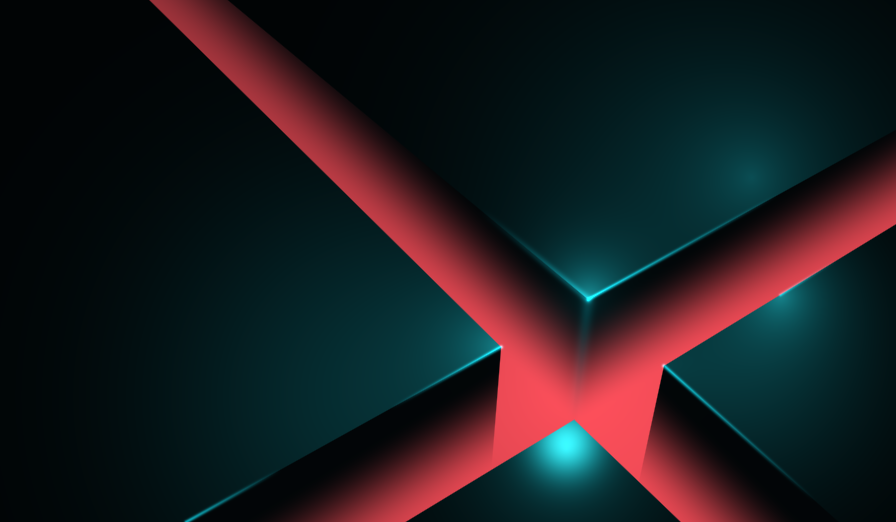
Write a WebGL 2 fragment shader that draws this background.

```glsl
#version 300 es
precision highp float;
// Four dark teal panels split by a glowing red, folded X-shaped band.
uniform vec2 u_resolution;
out vec4 fragColor;

const vec3 RED = vec3(1.0, 0.29, 0.33);
const vec3 TEAL = vec3(0.07, 0.92, 1.0);
const vec3 NIGHT = vec3(0.004, 0.014, 0.018);

// Inner corners of the four panels, in units of canvas height
const vec2 LEFT = vec2(0.960, 0.335);
const vec2 TOP = vec2(1.127, 0.426);
const vec2 RIGHT = vec2(1.272, 0.299);
const vec2 BOTTOM = vec2(1.100, 0.196);

// Far ends of the panel edges
const vec2 LEFT_UP = vec2(0.286, 1.0);
const vec2 LEFT_DOWN = vec2(0.357, 0.0);
const vec2 TOP_LEFT = vec2(0.920, 0.598);
const vec2 TOP_RIGHT = vec2(1.714, 0.750);
const vec2 RIGHT_UP = vec2(1.714, 0.569);
const vec2 RIGHT_DOWN = vec2(1.562, 0.040);
const vec2 BOTTOM_LEFT = vec2(0.777, 0.0);
const vec2 BOTTOM_RIGHT = vec2(1.304, 0.0);

// Signed distance to the line a-b, positive on its left
float side(vec2 p, vec2 a, vec2 b) {
    vec2 dir = normalize(b - a), q = p - a;
    return dir.x * q.y - dir.y * q.x;
}

// Positive inside the wedge swept counterclockwise from a to b
float wedge(vec2 p, vec2 apex, vec2 a, vec2 b) {
    return min(side(p, apex, a), side(p, b, apex));
}

float cover(float d, float pixel) {
    return clamp(d / pixel + 0.5, 0.0, 1.0);
}

float halo(vec2 p, vec2 center, float radius) {
    return exp(-length(p - center) / radius);
}

float haze(vec2 p, vec2 center, float radius) {
    vec2 q = (p - center) / radius;
    return exp(-dot(q, q));
}

// Line of light that dims from a towards b
float streak(vec2 p, vec2 a, vec2 b, float width) {
    vec2 ab = b - a;
    float h = clamp(dot(p - a, ab) / dot(ab, ab), 0.0, 1.0);
    float d = length(p - a - ab * h) / width;
    return exp(-d * d) * (1.0 - h);
}

// Band shading: red at its lower edge, dark at its upper edge
vec3 arm(vec2 p, float d, float dimming) {
    float reach = length(p - vec2(1.10, 0.25));
    float glow = 1.0 - smoothstep(-0.01, 0.165, d);
    return NIGHT * 1.5 + RED * glow / (1.0 + dimming * reach);
}

// Teal light, whitening where it is strongest
vec3 lit(float amount) {
    return NIGHT + TEAL * amount + vec3(0.16, 0.05, 0.0) * amount * amount;
}

void main() {
    vec2 p = gl_FragCoord.xy / u_resolution.y;
    float pixel = 1.3 / u_resolution.y;

    // Upper arms meet at the central fold
    vec3 upperLeft = arm(p, -side(p, LEFT, LEFT_UP), 0.60);
    vec3 upperRight = arm(p, side(p, RIGHT, RIGHT_UP), 0.30);
    vec3 color = mix(upperRight, upperLeft, cover(side(p, BOTTOM, TOP), 0.012));

    // Lower arms begin at the two side seams
    float leftSeam = min(side(p, vec2(0.942, 0.107), LEFT), LEFT.y - p.y);
    float rightSeam = min(side(p, RIGHT, vec2(1.228, 0.096)), RIGHT.y - p.y);
    vec3 lowerLeft = arm(p, -side(p, BOTTOM, BOTTOM_LEFT), 0.50);
    vec3 lowerRight = arm(p, side(p, BOTTOM, BOTTOM_RIGHT), 0.45);
    color = mix(color, lowerLeft, cover(leftSeam, pixel));
    color = mix(color, lowerRight, cover(rightSeam, pixel));
    color += TEAL * (0.16 * streak(p, TOP, BOTTOM, 0.012) + 0.12 * halo(p, TOP, 0.06));

    // Panels, each with its own pools of light
    float leftLight = 0.42 * halo(p, LEFT, 0.09) + 0.17 * haze(p, vec2(0.72, 0.24), 0.42);
    float topLight = 0.55 * halo(p, TOP, 0.065) + 0.22 * halo(p, vec2(1.44, 0.66), 0.13)
        + 0.10 * haze(p, vec2(1.30, 0.60), 0.42);
    float rightLight = 0.42 * halo(p, vec2(1.495, 0.435), 0.07) + 0.12 * halo(p, RIGHT, 0.08)
        + 0.17 * haze(p, vec2(1.42, 0.30), 0.27);
    float bottomLight = 0.65 * haze(p, vec2(1.085, 0.155), 0.065)
        + 0.38 * halo(p, vec2(1.085, 0.14), 0.14);
    color = mix(color, lit(leftLight), cover(wedge(p, LEFT, LEFT_UP, LEFT_DOWN), pixel));
    color = mix(color, lit(topLight), cover(wedge(p, TOP, TOP_RIGHT, TOP_LEFT), pixel));
    color = mix(color, lit(rightLight), cover(wedge(p, RIGHT, RIGHT_DOWN, RIGHT_UP), pixel));
    color = mix(color, lit(bottomLight), cover(wedge(p, BOTTOM, BOTTOM_LEFT, BOTTOM_RIGHT), pixel));

    // Bright rims along the panel edges
    float rims = 0.75 * streak(p, TOP, mix(TOP, TOP_RIGHT, 0.62), 0.0035);
    rims += 0.30 * streak(p, TOP, TOP_LEFT, 0.007);
    rims += 0.70 * streak(p, LEFT, mix(LEFT, LEFT_DOWN, 0.35), 0.0035);
    rims += 0.65 * streak(p, LEFT_DOWN, mix(LEFT_DOWN, LEFT, 0.30), 0.0035);
    rims += 0.65 * streak(p, RIGHT, RIGHT_DOWN, 0.0035);
    rims += 0.35 * streak(p, vec2(1.495, 0.435), mix(RIGHT, RIGHT_UP, 0.75), 0.003);
    color += TEAL * rims;

    fragColor = vec4(min(color, 1.0), 1.0);
}
```
